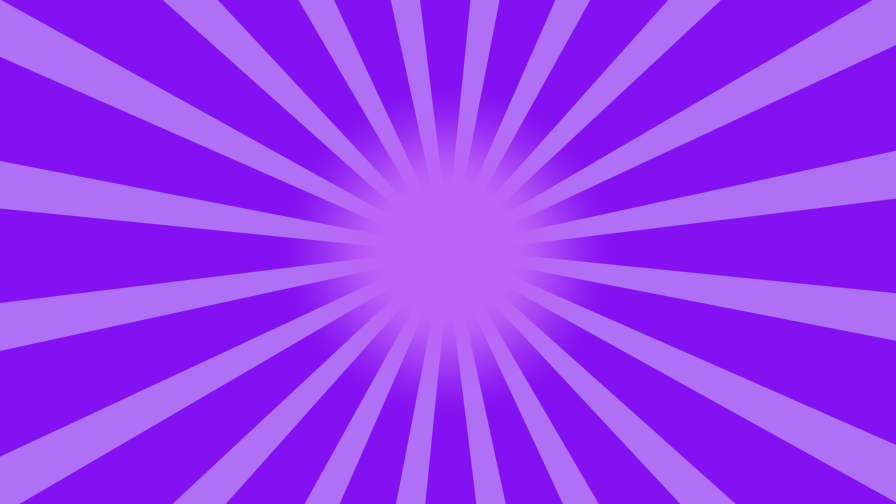
This background is drawn by a WebGL 1 fragment shader. Its source:

```glsl
precision mediump float;
// Sunburst: twenty pale lilac rays spread over a violet field from a point near
// the centre, where a soft round glow covers them. The rays come from folding
// the polar angle into equal sectors and measuring distance to each ray's axis.

uniform vec2 u_resolution;

const float TAU = 6.283185;
const float RAY_COUNT = 20.0;
const float RAY_PHASE = 0.168;      // angle of the first ray axis, radians
const float RAY_BASE = 0.0054;      // half-width at the centre
const float RAY_SPREAD = 0.0459;    // half-width gained per unit of radius
const vec2 BURST_CENTER = vec2(0.5, 0.5023);
const float GLOW_INNER = 0.118;
const float GLOW_OUTER = 0.342;

const vec3 VIOLET = vec3(0.515, 0.066, 0.945);
const vec3 LILAC = vec3(0.685, 0.440, 0.962);
const vec3 ORCHID = vec3(0.735, 0.390, 0.970);

// Signed distance to the nearest edge of a widening ray; negative inside.
float rayDistance(vec2 p, float count, float phase, float base, float spread) {
  float sector = TAU / count;
  float angle = atan(p.y, p.x) - phase;
  float offAxis = mod(angle + 0.5 * sector, sector) - 0.5 * sector;
  float radius = length(p);
  float edge = abs(radius * sin(offAxis)) - base - spread * radius;
  return edge / sqrt(1.0 + spread * spread);
}

// Coverage of a shape, softened across about one pixel.
float coverage(float dist, float pixel) {
  return 1.0 - smoothstep(-0.75 * pixel, 0.75 * pixel, dist);
}

// Opaque core that fades smoothly to nothing at the outer radius.
float softDisc(float radius, float inner, float outer) {
  return 1.0 - smoothstep(inner, outer, radius);
}

void main() {
  // Canvas-height units, centred on the burst
  float pixel = 1.0 / u_resolution.y;
  vec2 p = (gl_FragCoord.xy - BURST_CENTER * u_resolution) * pixel;

  // Rays over the flat field
  float rays = rayDistance(p, RAY_COUNT, RAY_PHASE, RAY_BASE, RAY_SPREAD);
  vec3 color = mix(VIOLET, LILAC, coverage(rays, pixel));

  // Central glow over the rays
  color = mix(color, ORCHID, softDisc(length(p), GLOW_INNER, GLOW_OUTER));

  gl_FragColor = vec4(color, 1.0);
}
```
